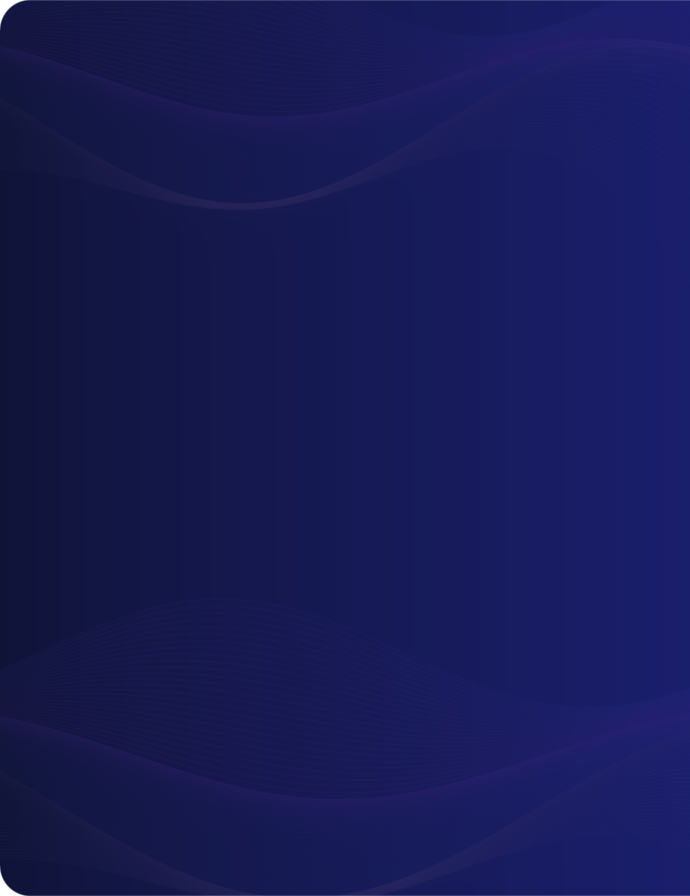
Reproduce this background procedurally as a Shadertoy shader.

```glsl
const float PI = 3.14159265;
const float STRANDS = 26.0;
const vec3 NIGHT = vec3(0.066, 0.080, 0.235);
const vec3 INDIGO = vec3(0.102, 0.120, 0.425);
const vec3 BLUE = vec3(0.13, 0.19, 0.52);
const vec3 VIOLET = vec3(0.29, 0.13, 0.52);
const vec3 MAUVE = vec3(0.28, 0.22, 0.43);
const vec3 PAPER = vec3(1.0);

float wave(float x, float peak, float halfPeriod, float middle, float height) {
    return middle + height * cos(PI * (x - peak) / halfPeriod);
}

// Thin strands spread evenly between two curves; they add up where they meet
float strands(float y, float upper, float lower, float width) {
    float sum = 0.0;
    for (float i = 0.0; i <= STRANDS; i++) {
        float strandY = mix(upper, lower, i / STRANDS);
        sum += 1.0 - smoothstep(0.0, width, abs(y - strandY));
    }
    return 1.0 - exp(-0.16 * sum);
}

// Soft light hanging below a curve, cut off sharply above it
float glowBelow(float y, float curve, float reach, float edge) {
    float depth = curve - y;
    return smoothstep(-edge, edge, depth) * exp(-max(depth, 0.0) / reach);
}

float inside(float y, float upper, float lower, float edge) {
    return smoothstep(-edge, edge, upper - y) * smoothstep(-edge, edge, y - lower);
}

// Three linked ribbons: a broad veil, a dim fold and a loose fringe
vec3 addRibbons(vec3 color, vec2 p, float pixel) {
    float crest = wave(p.x, 0.247, 0.41, 0.271, 0.0605);
    float fold = wave(p.x, 0.378, 0.46, 0.1575, -0.050);
    float hem = wave(p.x, 0.335, 0.53, 0.098, -0.101);
    float fringe = hem - 0.008 - 0.09 * pow(abs(p.x - 0.36) / 0.36, 2.5);
    float width = max(0.0016, 1.3 * pixel);
    float edge = 1.5 * pixel;

    // Faint body of the veil and fold
    color = mix(color, VIOLET, 0.035 * inside(p.y, crest, fold, edge));
    color = mix(color, BLUE, 0.04 * inside(p.y, fold, hem, edge));

    // Strands, turning from blue to violet down the veil
    float across = clamp((crest - p.y) / max(crest - fold, 0.001), 0.0, 1.0);
    vec3 veilColor = mix(BLUE, VIOLET, smoothstep(0.0, 1.0, across));
    color = mix(color, veilColor, 0.75 * strands(p.y, crest, fold, width));
    color = mix(color, BLUE, 0.28 * strands(p.y, fold, hem, width));
    color = mix(color, MAUVE, 0.45 * strands(p.y, hem, fringe, width));

    // Lit lower edges
    color = mix(color, VIOLET, 0.22 * glowBelow(p.y, fold, 0.016, edge));
    return mix(color, MAUVE, 0.10 * glowBelow(p.y, hem, 0.014, edge));
}

// Panel rounded on its left side only
float panelDistance(vec2 p, float radius) {
    vec2 corner = vec2(radius - p.x, abs(p.y - 0.5) - 0.5 + radius);
    return length(max(corner, 0.0)) - radius;
}

void mainImage(out vec4 fragColor, in vec2 fragCoord) {
    float pixel = 1.0 / iResolution.y;
    vec2 p = fragCoord * pixel;
    float across = fragCoord.x / iResolution.x;

    // Backdrop, slightly darker at the left edge
    vec3 color = mix(NIGHT, INDIGO, across);
    color -= vec3(0.008, 0.004, 0.022) * exp(-across * 14.0);

    // Lower ribbons, then a smaller set along the top
    color = addRibbons(color, p, pixel);
    vec2 scale = vec2(0.837, 0.87);
    vec2 topPoint = (p - vec2(-0.010, 0.7757)) / scale;
    color = addRibbons(color, topPoint, pixel / scale.y);

    float outside = smoothstep(-pixel, pixel, panelDistance(p, 0.034));
    // Keep the straight left edge solid; soften only the corners
    outside *= step(0.5 - 0.034, abs(p.y - 0.5));
    fragColor = vec4(mix(color, PAPER, outside), 1.0);
}
```
